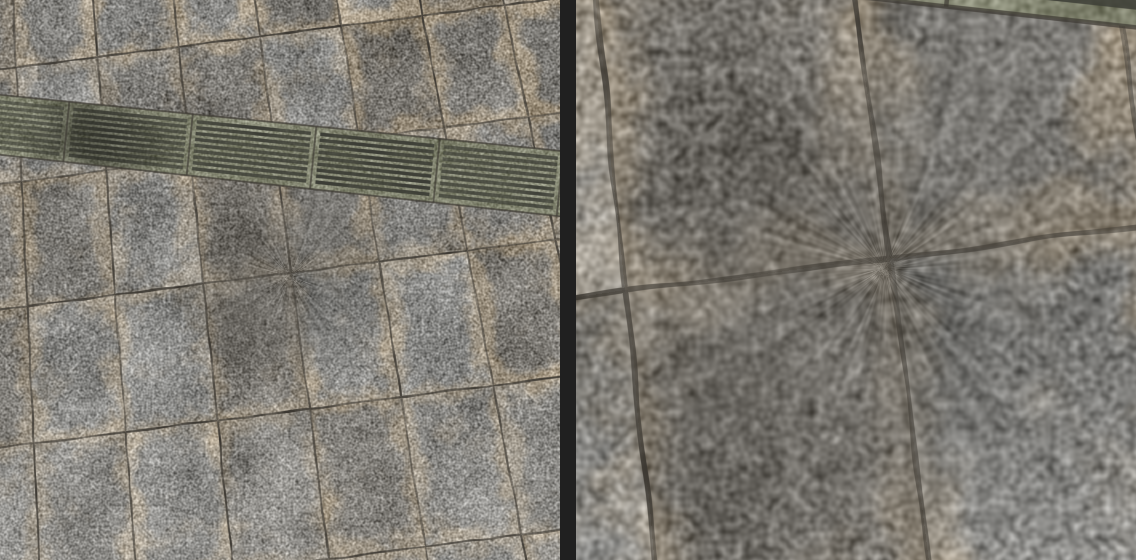
Left: the whole. Right: its middle third, enlarged.
Write a WebGL 1 fragment shader that draws this texture.

```glsl
precision highp float;
uniform vec2 u_resolution;

#define JOINT_HALF_WIDTH 0.0014
#define RIM_WIDTH 0.034
#define GRAIN_SCALE 210.0
#define GRAIN_AMOUNT 0.21
#define SLOT_COUNT 9.0
#define SMEAR_CENTER vec2(0.517, 0.493)
#define STONE_GRAY vec3(0.500, 0.488, 0.465)
#define STONE_TAN vec3(0.645, 0.595, 0.515)
#define JOINT_DARK vec3(0.235, 0.220, 0.195)
#define METAL_GREEN vec3(0.510, 0.520, 0.440)
#define SLOT_DARK vec3(0.235, 0.240, 0.210)

vec2 hash2(vec2 cell) {
  vec3 q = fract(cell.xyx * vec3(0.1031, 0.1030, 0.0973));
  q += dot(q, q.yzx + 33.33);
  return fract((q.xx + q.yz) * q.zy);
}

float cornerSlope(vec2 cell, vec2 corner, vec2 f) {
  return dot(hash2(cell + corner) * 2.0 - 1.0, f - corner);
}

float gradientNoise(vec2 p) {
  vec2 cell = floor(p), f = p - cell;
  vec2 w = f * f * f * (f * (f * 6.0 - 15.0) + 10.0);
  float low = mix(cornerSlope(cell, vec2(0, 0), f), cornerSlope(cell, vec2(1, 0), f), w.x);
  float high = mix(cornerSlope(cell, vec2(0, 1), f), cornerSlope(cell, vec2(1, 1), f), w.x);
  return 1.4 * mix(low, high, w.y);
}

float fbm(vec2 p) {
  float sum = 0.0, amplitude = 0.6;
  for (int i = 0; i < 4; i++) {
    sum += amplitude * gradientNoise(p);
    p = mat2(1.6, 1.2, -1.2, 1.6) * p + 7.3;
    amplitude *= 0.5;
  }
  return sum;
}

float lineMask(float dist, float halfWidth, float pixel) {
  return 1.0 - smoothstep(halfWidth - pixel * 0.5, halfWidth + pixel, dist);
}

vec3 paving(vec2 p, float pixel, float grain) {
  // Slabs in perspective, growing toward the bottom
  vec2 bent = p + 0.0022 * vec2(gradientNoise(p * 17.0), gradientNoise(p * 17.0 + 40.0));
  float depth = bent.y + 0.127 * bent.x - 0.1237;
  float rowScale = 0.196 + 0.0435 * depth;
  float columnWidth = 0.1452 + 0.0278 * depth;
  vec2 grid = vec2((bent.x - 0.0286 - 0.047 * depth) / columnWidth, depth / rowScale);
  vec2 slab = floor(grid), f = grid - slab;
  vec2 slabSize = vec2(columnWidth, rowScale * rowScale / 0.196);
  vec2 edge = (0.5 - abs(f - 0.5)) * slabSize;
  vec2 variation = hash2(slab + 11.0);

  // Radial smear
  vec2 ray = p - SMEAR_CENTER;
  float reach = length(ray);
  float smear = 1.0 - smoothstep(0.06, 0.23, reach + 0.06 * gradientNoise(p * 9.0));
  float streak = gradientNoise(ray / (reach + 0.001) * 15.0 + reach * 7.0);

  // Worn tan rims and blotches on gray stone
  vec2 seed = slab * 3.7;
  float inset = min(edge.x, edge.y) + 0.050 * fbm(p * 15.0 + seed);
  float rim = 1.0 - smoothstep(0.0, RIM_WIDTH, inset);
  float warmSide = smoothstep(-0.4, 0.6, p.x - p.y);
  float warmth = rim * mix(0.55, 1.0, variation.x) * mix(0.7, 1.0, warmSide);
  warmth += 0.35 * smoothstep(0.05, 0.5, fbm(p * 11.0 + 23.0));
  warmth = clamp(warmth, 0.0, 1.0) * (1.0 - 0.65 * smear);
  vec3 color = mix(STONE_GRAY, STONE_TAN, warmth);
  color += vec3(-0.012, 0.0, 0.014) * (1.0 - warmth) * variation.y;

  // Slab tone, stains and grit
  float tone = 0.07 * (variation.y - 0.5) + 0.17 * fbm(p * 8.0 + seed);
  tone += 0.06 * smoothstep(0.45, 1.0, p.y) + 0.10 * fbm(p * 42.0);
  tone += grain * mix(1.0, 0.65, smear);
  tone += smear * (0.10 * streak - 0.055);
  color += tone;

  // Joints of uneven strength
  vec2 joint = floor(grid + 0.5);
  vec2 strength = vec2(hash2(vec2(joint.x, slab.y) + 31.0).x, hash2(vec2(slab.x, joint.y) + 57.0).y);
  strength = (0.55 + 0.4 * strength) * (1.0 - 0.25 * smear);
  strength *= 0.9 + 0.5 * gradientNoise(p * 30.0);
  float width = JOINT_HALF_WIDTH * (1.0 + 0.6 * gradientNoise(p * 24.0 + 9.0));
  float line = max(strength.x * lineMask(edge.x, width, pixel),
                   strength.y * lineMask(edge.y, width, pixel));
  return mix(color, JOINT_DARK, clamp(line, 0.0, 1.0));
}

vec3 drain(vec2 p, float across, float height, float pixel, float grain) {
  float along = (p.x + 0.1 * p.y - 0.142) / 0.2227;
  float section = floor(along), f = along - section;
  float endDist = (0.5 - abs(f - 0.5)) * 0.2227;
  float grime = fbm(p * vec2(12.0, 20.0));
  vec3 color = METAL_GREEN + 0.16 * grime + 0.7 * grain;

  // Long slots, clogged by varying amounts
  float lane = (across - 0.07) / 0.86 * SLOT_COUNT;
  float lanePixel = pixel * SLOT_COUNT / (0.86 * height);
  float slot = lineMask(abs(fract(lane) - 0.5), 0.25, lanePixel);
  slot *= step(0.0, lane) * step(lane, SLOT_COUNT) * smoothstep(0.007, 0.010, endDist);
  float openness = 0.72 + 0.22 * hash2(vec2(section, 5.0)).x + 0.35 * grime;
  openness *= mix(0.65, 1.0, smoothstep(0.10, 0.15, p.x));
  color = mix(color, SLOT_DARK, clamp(slot * openness, 0.0, 1.0));

  // Dark stain and section joints
  float stain = 1.0 - smoothstep(0.02, 0.10, length((p - vec2(0.17, 0.25)) * vec2(0.65, 1.0)) + 0.04 * grime);
  color *= 1.0 - 0.30 * stain;
  return mix(color, JOINT_DARK, 0.65 * lineMask(endDist, 0.0012, pixel));
}

void main() {
  vec2 p = gl_FragCoord.xy / u_resolution;
  p.y = 1.0 - p.y;
  float pixel = 1.0 / min(u_resolution.x, u_resolution.y);
  float grain = GRAIN_AMOUNT * (gradientNoise(p * GRAIN_SCALE) + 0.6 * gradientNoise(p * GRAIN_SCALE * 0.5 + 3.0));

  // Slanted drain across the paving
  float height = 0.107 + 0.010 * p.x;
  float across = (p.y - 0.100 * p.x - 0.1693) / height;
  float border = (0.5 - abs(across - 0.5)) * height;
  vec3 color = paving(p, pixel, grain);
  vec3 metal = drain(p, across, height, pixel, grain);
  color = mix(color, metal, smoothstep(-pixel, pixel, border));
  color = mix(color, JOINT_DARK, 0.7 * lineMask(abs(border), 0.0012, pixel));
  gl_FragColor = vec4(clamp(color, 0.0, 1.0), 1.0);
}
```
